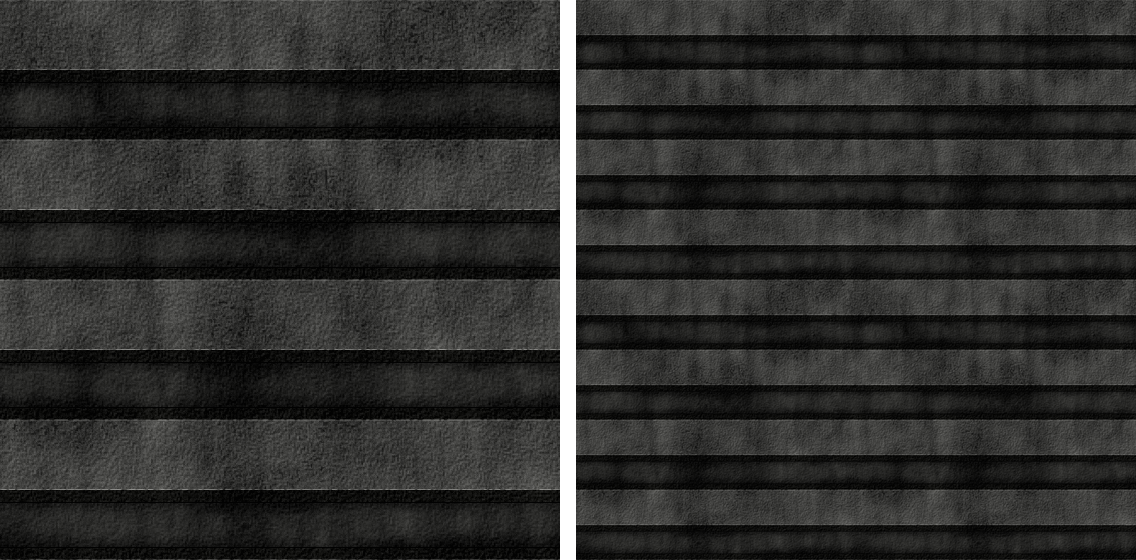
Left, the tile; right, the same tile 2 across and 2 down.
Give the GLSL for this texture, as a three.js fragment shader.

```glsl
// Four worn, dark horizontal ribs with bevelled grooves, stained and grainy; tiles.
varying vec2 vUv;

const float ROWS = 4.0;
const float SOFT = 0.0007;           // edge smoothing, in canvas units
const float RIB_END = 0.497;         // positions down one repeat, 0 to 1
const float GROOVE_TOP = 0.589;
const float GROOVE_END = 0.911;
const vec3 RIB = vec3(0.232, 0.232, 0.225);
const vec3 GROOVE = vec3(0.122, 0.122, 0.117);
const vec3 BEVEL = vec3(0.046, 0.046, 0.041);
const vec3 HIGHLIGHT = vec3(0.47, 0.47, 0.46);

float hash(vec2 p) {
  vec3 q = fract(vec3(p.xyx) * 0.1031);
  q += dot(q, q.yzx + 33.33);
  return fract((q.x + q.y) * q.z);
}

// Value noise on a lattice that wraps after "cells" steps.
float noise(vec2 uv, vec2 cells, float seed) {
  vec2 p = uv * cells;
  vec2 i = floor(p);
  vec2 f = fract(p);
  f = f * f * (3.0 - 2.0 * f);
  vec2 a = mod(i, cells);
  vec2 b = mod(i + 1.0, cells);
  float low = mix(hash(a + seed), hash(vec2(b.x, a.y) + seed), f.x);
  float high = mix(hash(vec2(a.x, b.y) + seed), hash(b + seed), f.x);
  return mix(low, high, f.y);
}

// Layered wrapping noise, centred on zero.
float cloud(vec2 uv, vec2 cells, float seed) {
  float sum = 0.0;
  float gain = 0.5;
  for (int i = 0; i < 5; i++) {
    sum += gain * (noise(uv, cells, seed) - 0.5);
    cells *= 2.0;
    seed += 17.0;
    gain *= 0.6;
  }
  return sum;
}

// Relief of a rough surface lit from the upper left.
float emboss(vec2 uv, vec2 cells, float seed) {
  vec2 shift = vec2(0.45, -0.45) / cells;
  return noise(uv + shift, cells, seed) - noise(uv - shift, cells, seed);
}

// Smooth mask of the band between two positions in one repeat.
float band(float t, float start, float end) {
  float s = SOFT * ROWS;
  return smoothstep(start - s, start + s, t) * (1.0 - smoothstep(end - s, end + s, t));
}

// Thin line at a position, measured around the repeat.
float line(float t, float at, float halfWidth) {
  float d = abs(fract(t - at + 0.5) - 0.5) / ROWS;
  return 1.0 - smoothstep(halfWidth - SOFT, halfWidth + SOFT, d);
}

void main() {
  vec2 uv = vUv;
  float t = fract((1.0 - uv.y) * ROWS);

  // Wear shared by all surfaces
  float stain = cloud(uv, vec2(7.0, 8.0), 3.0);
  float streak = cloud(uv, vec2(26.0, 4.0), 41.0);
  float grain = emboss(uv, vec2(330.0, 300.0), 7.0) + 0.35 * emboss(uv, vec2(170.0), 59.0);
  float speck = hash(mod(floor(uv * 512.0), 512.0) + 5.0) - 0.5;
  float pits = smoothstep(0.7, 0.92, noise(uv, vec2(230.0, 200.0), 23.0))
             * smoothstep(-0.1, 0.2, -stain);

  // Flat profile
  float rib = band(t, 0.0, RIB_END);
  float groove = band(t, GROOVE_TOP, GROOVE_END);
  vec3 color = mix(BEVEL, GROOVE, groove);
  color = mix(color, RIB, rib);

  // Shadow gathering along the groove walls
  float wall = min(t - GROOVE_TOP, GROOVE_END - t);
  float shade = smoothstep(-0.03, 0.13, wall + 0.12 * stain);
  color *= mix(1.0, mix(0.42, 1.08, shade), groove);

  // Stains, drips and surface grain
  float depth = mix(1.4, 0.9, rib);
  color *= max(0.2, 1.0 + depth * (0.95 * stain + 0.7 * streak));
  float roughness = mix(mix(0.085, 0.065, groove), 0.105, rib);
  color += roughness * (grain + 0.55 * speck);
  color *= 1.0 - 0.5 * pits;

  // Dark seams around the groove and chipped highlights on the rib edges
  float seam = max(line(t, GROOVE_TOP, 0.001), line(t, GROOVE_END, 0.001));
  color *= 1.0 - 0.9 * seam;
  float edge = max(line(t, 0.0, 0.0009), line(t, RIB_END, 0.0009));
  float chips = smoothstep(0.05, 0.75, noise(uv, vec2(210.0, 8.0), 71.0) + 0.5 * streak);
  color = mix(color, HIGHLIGHT * (1.0 + 0.6 * stain), edge * (0.25 + 0.75 * chips));

  gl_FragColor = vec4(clamp(color, 0.008, 1.0), 1.0);
}
```
